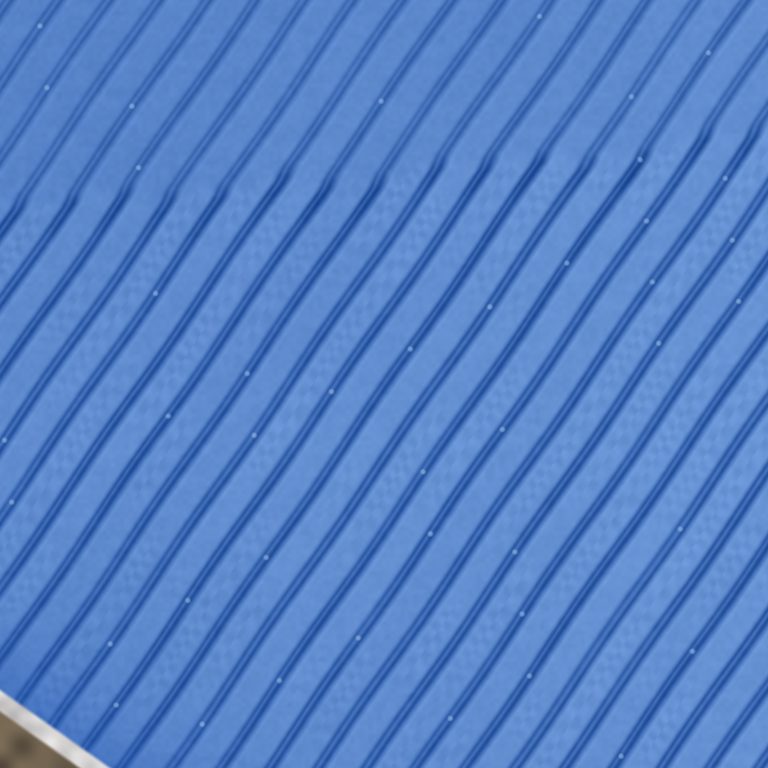
This texture is drawn by a three.js fragment shader. Its source:

```glsl
// Blue ribbed metal roof seen at a slant: parallel raised seams, each a pair of
// dark creases round a mid-blue rib. A sheet overlap, dents, screws and grain add
// wear; a pale eave strip cuts the lower left corner.
varying vec2 vUv;

const float PITCH = 0.0639;        // seam spacing measured along x
const float SLOPE = 1.45;          // rise over run of the seams
const float PHASE = 0.48;          // seam offset, in pitches
const float CREASE_GAP = 0.085;    // half distance between the two creases
const float CREASE_WIDTH = 0.046;  // softness of a crease, in pitches
const float OVERLAP_Y = 0.725;     // sheet overlap height at the left edge
const float OVERLAP_TILT = 0.10;
const float OVERLAP_SHIFT = 0.07;  // sideways step of the upper sheet
const float SCREW_SPACING = 0.165;
const float SCREW_RADIUS = 0.0042;
const float EAVE_TOP = 0.1016;
const float EAVE_SLOPE = 0.71;
const float EAVE_DEPTH = 0.028;

const vec3 PAN_LIGHT = vec3(0.405, 0.575, 0.830);
const vec3 PAN_MID = vec3(0.340, 0.510, 0.785);
const vec3 RIB_BLUE = vec3(0.265, 0.445, 0.735);
const vec3 CREASE_BLUE = vec3(0.125, 0.295, 0.595);
const vec3 SCREW_PALE = vec3(0.62, 0.74, 0.90);
const vec3 EAVE_PALE = vec3(0.80, 0.79, 0.79);
const vec3 GROUND_BROWN = vec3(0.41, 0.36, 0.29);

float hash(vec2 p) {
  vec3 q = fract(vec3(p.xyx) * 0.1031);
  q += dot(q, q.yzx + 33.33);
  return fract((q.x + q.y) * q.z);
}

float noise(vec2 p) {
  vec2 i = floor(p), f = fract(p);
  f = f * f * (3.0 - 2.0 * f);
  return mix(mix(hash(i), hash(i + vec2(1.0, 0.0)), f.x),
             mix(hash(i + vec2(0.0, 1.0)), hash(i + vec2(1.0, 1.0)), f.x), f.y);
}

float bell(float d, float width) {
  return exp(-d * d / (width * width));
}

void main() {
  vec2 p = vUv;
  vec2 along = normalize(vec2(1.0, SLOPE));
  float v = dot(p, along);

  // Seam coordinates: whole part names the seam, fraction crosses it
  float u = (p.x - p.y / SLOPE) / PITCH - PHASE;
  float ragged = 0.025 * (hash(vec2(floor(u + 0.5) + 60.0, 7.0)) - 0.5);
  float overlap = p.y - OVERLAP_Y - OVERLAP_TILT * p.x + ragged;
  float upper = smoothstep(-0.012, 0.012, overlap);
  u += OVERLAP_SHIFT * upper + 0.025 * sin(v * 17.0 + p.x * 5.0);
  float seam = floor(u + 0.5) + 60.0;
  float across = u + 60.0 - seam;
  float panel = floor(u) + 60.0;

  // Pans: broad light falloff, lighter to the lower right
  float light = 0.48 + 0.55 * p.x - 0.30 * abs(p.y - 0.42);
  light += 0.22 * (noise(p * 5.0) - 0.5) - 0.28 * upper;
  light += 0.18 * (hash(vec2(panel, 3.0)) - 0.5);
  vec3 color = mix(PAN_MID, PAN_LIGHT, clamp(light, -0.3, 1.1));

  // Dents: irregular ripples along some of the pans
  float ripple = sin(v * 250.0 + 3.0 * sin(v * 31.0 + panel) + across * 3.0);
  ripple *= smoothstep(0.35, 0.75, noise(vec2(panel * 3.7, v * 9.0)));
  color += 0.022 * ripple * bell(abs(across) - 0.42, 0.16) * (1.0 - 0.8 * upper);

  // Ribs and creases, with weight varying between seams and along them
  float wear = noise(vec2(seam * 5.3, v * 7.0));
  float heavy = mix(hash(vec2(seam, 11.0)), wear, 0.5);
  float rib = 1.0 - smoothstep(0.10, 0.24, abs(across - 0.01));
  float lip = bell(across - 0.24, 0.05);
  float leftCrease = bell(across + CREASE_GAP, CREASE_WIDTH) * mix(0.45, 0.75, wear);
  float rightCrease = bell(across - CREASE_GAP * mix(1.0, 0.5, heavy),
                           CREASE_WIDTH * mix(0.95, 1.5, heavy)) * mix(0.75, 1.0, heavy);
  float crease = max(leftCrease, rightCrease) * mix(1.0, 0.62, upper);
  color = mix(color, RIB_BLUE, rib * mix(0.85, 0.6, upper));
  color = mix(color, CREASE_BLUE, crease);
  color += 0.018 * lip;

  // Shade below the overlap and towards the eave
  float eave = p.y - EAVE_TOP + EAVE_SLOPE * p.x;
  color -= 0.035 * bell(overlap + 0.02, 0.025) * rib;
  color = mix(color, CREASE_BLUE * 1.15, 0.42 * exp(-max(eave, 0.0) * 11.0));

  // Screws: sparse pale dots on the ribs
  float row = v / SCREW_SPACING + 0.37 * seam;
  float pick = step(0.62, hash(vec2(seam, floor(row) + 20.0)));
  vec2 offset = vec2(across * PITCH * along.y, (fract(row) - 0.5) * SCREW_SPACING);
  float screw = 1.0 - smoothstep(0.3, 1.2, length(offset) / SCREW_RADIUS);
  color = mix(color, SCREW_PALE, 0.6 * screw * pick);

  // Fine grain
  color += 0.022 * (noise(p * 170.0) - 0.5) + 0.018 * (noise(p * 75.0) - 0.5);

  // Eave strip and the ground under it
  vec3 strip = EAVE_PALE * (0.86 + 0.28 * noise(p * 60.0));
  vec3 ground = GROUND_BROWN * (0.75 + 0.45 * noise(p * 35.0));
  vec3 edge = mix(ground, strip, smoothstep(-0.004, 0.004, eave + EAVE_DEPTH));
  color = mix(edge, color, smoothstep(-0.004, 0.004, eave));

  gl_FragColor = vec4(clamp(color, 0.0, 1.0), 1.0);
}
```
